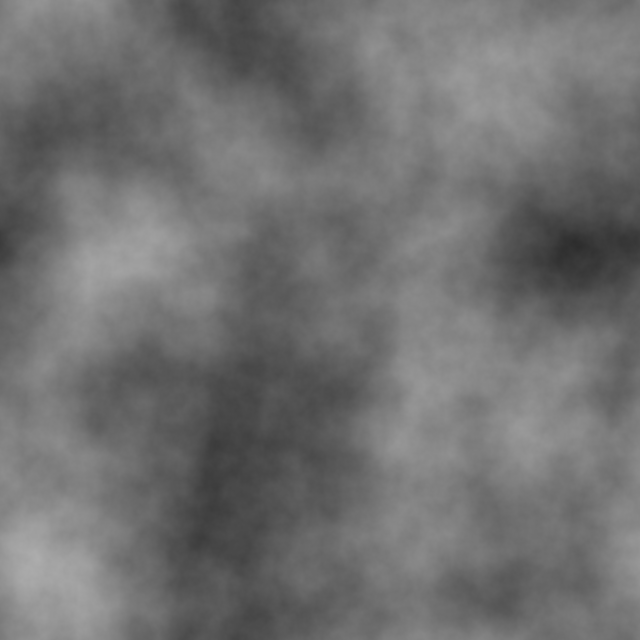
Reproduce this texture procedurally as a Shadertoy shader.

```glsl
#define BASE_CELLS 3
#define OCTAVES 7
#define GAIN 0.53
#define MEAN_GREY 0.441
#define CONTRAST 0.29
#define SEED 17u

const float TAU = 6.2831853;

// Integer hash of a lattice point and octave, 0 to 1
float hash(ivec2 cell, uint layer) {
    uint h = uint(cell.x) * 1597334677u ^ uint(cell.y) * 3812015801u;
    h ^= (layer + SEED) * 2654435769u;
    h = (h ^ (h >> 16)) * 2146121005u;
    h = (h ^ (h >> 15)) * 2221713035u;
    h ^= h >> 16;
    return float(h >> 8) / 16777216.0;
}

// Slope contribution of one lattice corner, wrapped at the period
float corner(ivec2 cell, vec2 toPoint, int period, uint layer) {
    float angle = TAU * hash(cell % period, layer);
    return dot(vec2(cos(angle), sin(angle)), toPoint);
}

// Gradient noise that repeats after period cells
float tileNoise(vec2 p, int period, uint layer) {
    ivec2 cell = ivec2(floor(p));
    vec2 f = fract(p);
    vec2 blend = f * f * f * (f * (f * 6.0 - 15.0) + 10.0);
    ivec2 e = ivec2(1, 0);
    float low = mix(corner(cell, f, period, layer),
                    corner(cell + e.xy, f - vec2(e.xy), period, layer), blend.x);
    float high = mix(corner(cell + e.yx, f - vec2(e.yx), period, layer),
                     corner(cell + e.xx, f - vec2(e.xx), period, layer), blend.x);
    return mix(low, high, blend.y);
}

// Octaves, each shifted so that their lattices do not line up
float clouds(vec2 uv) {
    float sum = 0.0;
    float amplitude = 1.0;
    int cells = BASE_CELLS;
    for (int i = 0; i < OCTAVES; i++) {
        uint layer = uint(i);
        vec2 shift = vec2(hash(ivec2(311, 5), layer), hash(ivec2(7, 419), layer));
        sum += amplitude * tileNoise(uv * float(cells) + shift, cells, layer);
        amplitude *= GAIN;
        cells *= 2;
    }
    return sum;
}

void mainImage(out vec4 fragColor, in vec2 fragCoord) {
    vec2 uv = fragCoord / iResolution.xy;
    float grey = MEAN_GREY + CONTRAST * clouds(uv);
    fragColor = vec4(vec3(clamp(grey, 0.0, 1.0)), 1.0);
}
```
